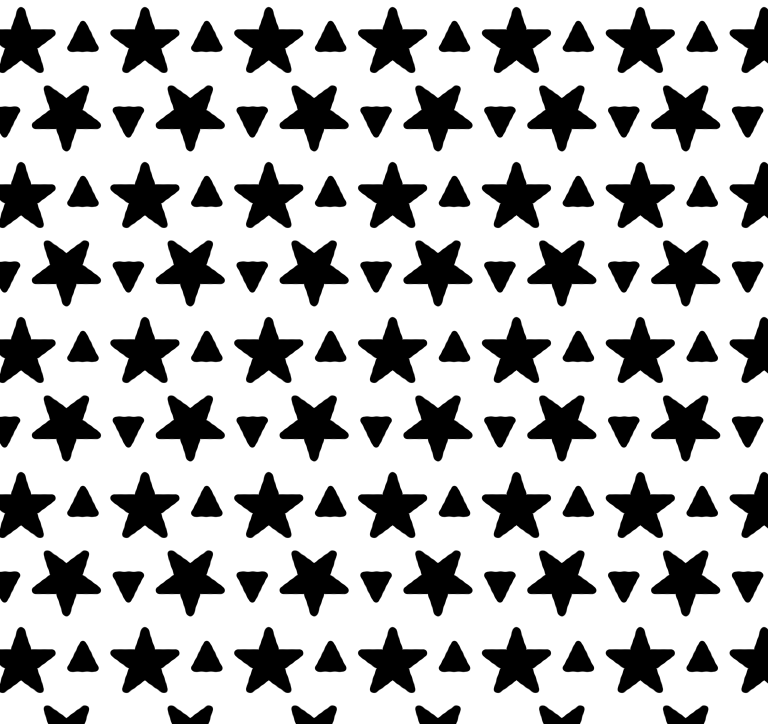
A WebGL 1 fragment shader for this pattern:

```glsl
precision mediump float;
// Black rounded stars alternating with small rounded triangles on white.
// Rows come in pairs, the second turned upside down and shifted sideways;
// each shape is a signed distance, grown to round its corners.
#ifdef GL_FRAGMENT_PRECISION_HIGH
precision highp float;
#endif

uniform vec2 u_resolution;

const float TAU = 6.2831853;

// Distance to segment a-b, negative on its left side.
float signedSegment(vec2 p, vec2 a, vec2 b) {
  vec2 pa = p - a;
  vec2 ba = b - a;
  float d = length(pa - ba * clamp(dot(pa, ba) / dot(ba, ba), 0.0, 1.0));
  return ba.x * pa.y - ba.y * pa.x > 0.0 ? -d : d;
}

// Five-pointed star with one tip up, folded into half an arm.
float star(vec2 p, float radius) {
  float arm = TAU / 5.0;
  float angle = abs(mod(atan(p.x, p.y) + 0.5 * arm, arm) - 0.5 * arm);
  vec2 folded = length(p) * vec2(cos(angle), sin(angle));
  vec2 notch = 0.382 * radius * vec2(cos(0.5 * arm), sin(0.5 * arm));
  return signedSegment(folded, vec2(radius, 0.0), notch);
}

// Upright isosceles triangle, folded about its vertical axis.
float triangle(vec2 p, float halfBase, float bottom, float top) {
  p.x = abs(p.x);
  vec2 corner = vec2(halfBase, bottom);
  float base = signedSegment(p, vec2(0.0, bottom), corner);
  float side = signedSegment(p, corner, vec2(0.0, top));
  return base < 0.0 && side < 0.0 ? max(base, side) : min(abs(base), abs(side));
}

void main() {
  // One unit is the spacing of stars along a row; y runs down from the top.
  float pixel = 6.201 / u_resolution.x;
  vec2 p = vec2(gl_FragCoord.x, u_resolution.y - gl_FragCoord.y) * pixel;

  // Pick the upright or the inverted row of the pair.
  p.y = mod(p.y, 1.2515);
  float inverted = step(0.638, p.y);
  vec2 q = p - mix(vec2(0.1704, 0.349), vec2(0.536, 0.930), inverted);
  q.x = fract(q.x + 0.5) - 0.5;
  q *= mix(vec2(1.0, -1.0), vec2(-1.0, 1.0), inverted);

  // Star at the cell centre, triangle halfway to the next star.
  float starDist = star(q, 0.2584) - 0.0323;
  float triangleDist = triangle(vec2(abs(q.x) - 0.5, q.y), 0.097, -0.040, 0.150) - 0.029;

  // Slightly uneven, hand-cut outline.
  float wobble = 0.002 * sin(TAU * 13.0 * q.x + 2.0) * sin(75.0 * q.y + 1.0);
  float d = min(starDist, triangleDist) + wobble;

  float ink = 1.0 - smoothstep(-0.75 * pixel, 0.75 * pixel, d);
  gl_FragColor = vec4(vec3(1.0 - ink), 1.0);
}
```
